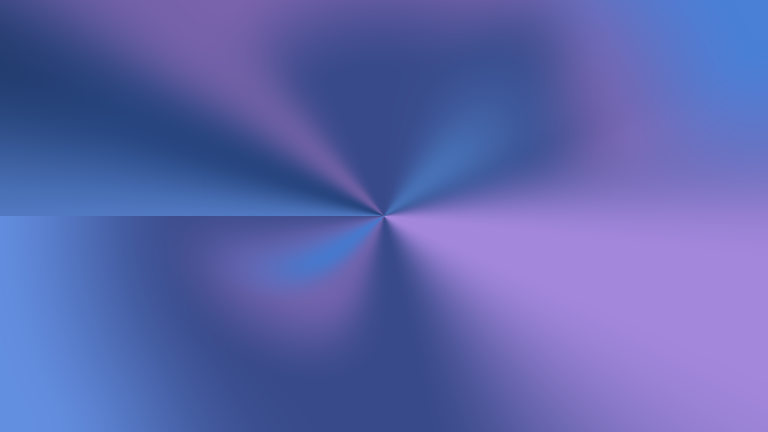
Reproduce this background procedurally as a WebGL 1 fragment shader.

```glsl
precision highp float;
// Soft blue, mauve and lilac light fanned around the centre, with a seam to the left.

uniform vec2 u_resolution;

#define NAVY vec3(0.22, 0.29, 0.54)
#define MIDNIGHT vec3(0.145, 0.265, 0.49)
#define MAUVE vec3(0.48, 0.39, 0.68)
#define DUSK vec3(0.42, 0.37, 0.64)
#define LILAC vec3(0.64, 0.53, 0.86)
#define AZURE vec3(0.28, 0.47, 0.80)
#define STEEL vec3(0.28, 0.44, 0.71)
#define PALE_SKY vec3(0.39, 0.56, 0.88)
#define SEAM_GLOW vec3(0.33, 0.49, 0.78)

// Bell curve around a centre.
float bell(float x, float centre, float width) {
  float d = (x - centre) / width;
  return exp(-d * d);
}

// Like bell, with a flatter top.
float plateau(float x, float centre, float width) {
  float d = (x - centre) / width;
  return exp(-d * d * d * d);
}

// Falls from one to zero between two limits.
float fall(float start, float end, float x) {
  return 1.0 - smoothstep(start, end, x);
}

// Colour for an angle in degrees and a radius in canvas heights.
vec3 fanColor(float angle, float radius) {
  vec3 color = NAVY;

  // Dark wedge at the upper left, brightening towards the seam
  color = mix(color, MIDNIGHT, smoothstep(138.0, 157.0, angle));
  color *= 1.0 - 0.12 * smoothstep(0.6, 1.0, radius) * smoothstep(138.0, 157.0, angle);
  color = mix(color, SEAM_GLOW, smoothstep(158.0, 184.0, angle));

  // Mauve ray and the rim over the upper dome
  color = mix(color, DUSK, bell(angle, 137.0, 12.0));
  float rimStart = 0.33 + 0.1 * bell(angle, 50.0, 14.0);
  float rim = smoothstep(rimStart, rimStart + 0.3, radius);
  rim *= smoothstep(0.0, 20.0, angle) * fall(125.0, 155.0, angle);
  color = mix(color, MAUVE, rim);

  // Blue beam inside the dome
  float beam = bell(angle, 40.0, 22.0) * bell(max(radius, 0.15), 0.15, 0.25);
  color = mix(color, STEEL, beam);

  // Lilac wedge at the lower right, then blue in the upper right corner
  color = mix(color, LILAC, smoothstep(-80.0, -20.0, angle) * fall(-8.0, 26.0, angle));
  float corner = smoothstep(0.5, 0.95, radius);
  corner *= smoothstep(-2.0, 25.0, angle) * fall(45.0, 70.0, angle);
  color = mix(color, AZURE + vec3(0.01, 0.03, 0.04), corner);

  // Pale sky at the lower left
  float sky = smoothstep(0.42, 0.95, radius) * fall(-150.0, -100.0, angle);
  color = mix(color, PALE_SKY, sky);

  // Mauve petal with a blue heart, both slanted in polar space
  float petalRadius = radius + (angle + 140.0) * 0.0025;
  float petal = plateau(angle, -138.0, 36.0) * fall(0.25, 0.5, petalRadius);
  color = mix(color, MAUVE - vec3(0.03, 0.0, 0.0), petal);
  float heartRadius = radius + (angle + 148.0) * 0.006;
  float heart = bell(angle, -144.0, 17.0) * fall(0.18, 0.38, heartRadius);
  return mix(color, AZURE, heart);
}

void main() {
  vec2 point = (gl_FragCoord.xy - 0.5 * u_resolution) / u_resolution.y;
  float radius = length(point);
  float angle = degrees(atan(abs(point.y), point.x + 1e-5));

  // Blend both sides across one pixel to smooth the seam
  float halfPixel = 0.5 / u_resolution.y;
  float side = smoothstep(-halfPixel, halfPixel, point.y);
  vec3 color = mix(fanColor(-angle, radius), fanColor(angle, radius), side);
  gl_FragColor = vec4(color, 1.0);
}
```
